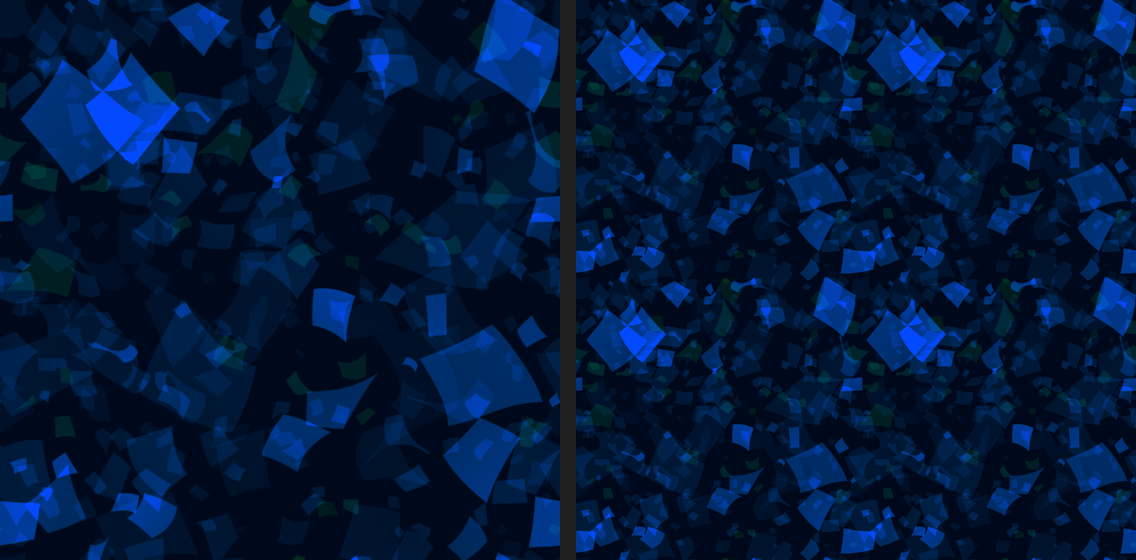
Left, the tile; right, the same tile 2 across and 2 down.
Give the GLSL for this background, as a WebGL 1 fragment shader.

```glsl
precision highp float;

uniform vec2 u_resolution;

const float TAU = 6.2831853;

vec4 hash4(vec3 p) {
  vec4 q = fract(p.xyzx * vec4(0.1031, 0.1130, 0.0973, 0.1099));
  q += dot(q, q.wzxy + 33.33);
  return fract((q.xxyz + q.yzzw) * q.zywx);
}

// Signed distance to a crooked four-sided shard with bowed edges
float shardDistance(vec2 p, float radius, vec4 shape, vec4 sideTilt, vec4 sideReach) {
  float d = length(p) - 0.97;
  float turn = shape.x * TAU;
  vec2 bend = (shape.yz - 0.5) * abs(shape.yz - 0.5) * 1.6;
  for (int i = 0; i < 4; i++) {
    float angle = turn + float(i) * TAU / 4.0 + (sideTilt.x - 0.5) * 0.6;
    vec2 normal = vec2(cos(angle), sin(angle));
    float along = dot(p, vec2(-normal.y, normal.x));
    float reach = radius * mix(0.7, 1.0, sideReach.x);
    // Every second side is drawn in, giving oblong shards
    reach *= mix(1.0, mix(0.6, 1.0, shape.w), mod(float(i), 2.0));
    d = max(d, dot(p, normal) - reach - bend.x * along * along / radius);
    bend = vec2(bend.y, -bend.x);
    sideTilt = sideTilt.yzwx;
    sideReach = sideReach.yzwx;
  }
  return d;
}

// Adds one wrapping grid of translucent shards; light.x is glow, light.y is teal
vec2 addShards(vec2 light, vec2 uv, float count, float presence, float seed) {
  vec2 grid = uv * count;
  vec2 cell = floor(grid);
  float edge = 1.5 * count / min(u_resolution.x, u_resolution.y);
  for (int y = -1; y <= 1; y++) {
    for (int x = -1; x <= 1; x++) {
      vec2 neighbour = cell + vec2(float(x), float(y));
      vec3 id = vec3(mod(neighbour, count) + 1.0, seed);
      vec4 place = hash4(id);
      vec4 tone = hash4(id + vec3(0.0, 0.0, 40.0));
      vec2 p = grid - neighbour - place.xy;
      float radius = mix(0.2, 0.5, place.z);
      float d = shardDistance(p, radius, hash4(id + vec3(0.0, 0.0, 80.0)),
                              hash4(id + vec3(0.0, 0.0, 120.0)),
                              hash4(id + vec3(0.0, 0.0, 160.0)));
      float cover = clamp(0.5 - d / edge, 0.0, 1.0) * step(place.w, presence);

      // Mostly faint shards, a few vivid ones, each with a soft inner gradient
      float teal = step(0.9, tone.y);
      float strength = 0.035 + 0.08 * tone.z + 0.42 * pow(tone.x, 8.0) * (1.0 - teal);
      strength *= 1.0 + 0.25 * dot(p, tone.zw - 0.5) / radius;
      light.x += cover * strength * (1.0 + 1.8 * light.x);
      light.y += cover * teal * 0.06;
    }
  }
  return light;
}

void main() {
  vec2 uv = gl_FragCoord.xy / u_resolution;

  // Gentle periodic warp breaks up straight edges
  uv += 0.010 * sin(TAU * (2.0 * uv.yx + vec2(0.1, 0.6)));
  uv += 0.004 * sin(TAU * (5.0 * uv.yx + vec2(0.4, 0.2)));

  // Large shards first, so small ones flare on top of them
  vec2 light = vec2(0.0);
  light = addShards(light, uv, 5.0, 0.9, 3.0);
  light = addShards(light, uv, 8.0, 0.85, 7.0);
  light = addShards(light, uv, 13.0, 0.6, 13.0);
  light = addShards(light, uv, 23.0, 0.3, 19.0);

  // Glow runs from navy to saturated blue, with green levelling off
  float blue = min(0.105 + light.x, 1.0);
  float green = 0.33 * (1.0 - exp(-2.2 * (blue - 0.06)));
  vec3 color = vec3(0.012 * smoothstep(0.4, 0.9, blue), green, blue);
  color += light.y * vec3(0.0, 0.8, -0.5);
  gl_FragColor = vec4(color, 1.0);
}
```
